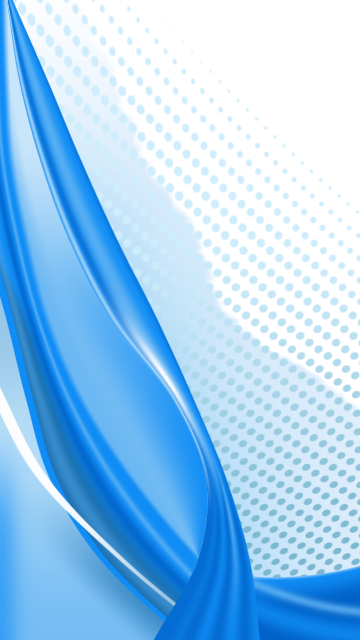
This background is drawn by a Shadertoy shader. Its source:

```glsl
const vec3 WHITE = vec3(1.0);
const vec3 MIST = vec3(0.89, 0.94, 0.99);
const vec3 PALE = vec3(0.72, 0.87, 0.97);
const vec3 SKY = vec3(0.38, 0.70, 0.95);
const vec3 AZURE = vec3(0.06, 0.55, 0.96);
const vec3 COBALT = vec3(0.0, 0.38, 0.78);
const vec3 STEEL = vec3(0.09, 0.42, 0.67);
const vec3 DOT_LIGHT = vec3(0.81, 0.93, 0.99);
const vec3 DOT_DEEP = vec3(0.48, 0.72, 0.81);
const float DOT_RADIUS = 0.0128;
const vec2 DOT_ORIGIN = vec2(0.5, 0.559);
const mat2 DOT_LATTICE = mat2(0.0255, 0.0235, 0.0486, -0.0235);

// Horizontal positions of each curve, at nine even steps from top to bottom
const float RIBBON_RIGHT[9] = float[9](.035, .132, .225, .326, .438, .539, .630, .694, .722);
const float RIBBON_LEFT[9] = float[9](.019, .053, .111, .192, .308, .481, .572, .549, .428);
const float FOLD_RIGHT[9] = float[9](.012, .019, .032, .074, .132, .227, .370, .556, .787);
const float FOLD_LEFT[9] = float[9](-.14, -.10, -.07, -.032, .028, .083, .150, .289, .521);
const float WHITE_STRAND[9] = float[9](-.3, -.25, -.2, -.15, -.09, .0, .123, .340, .606);
const float MIST_EDGE[9] = float[9](.22, .32, .41, .555, .655, .97, 1.3, 1.3, 1.3);

// Catmull-Rom interpolation of nine knots
float spline(float k[9], float s) {
    float u = clamp(s, 0.0, 0.9999) * 8.0;
    int i = int(u);
    float f = fract(u);
    float b = k[i], c = k[i + 1];
    float a = i > 0 ? k[i - 1] : 2.0 * b - c;
    float d = i < 7 ? k[i + 2] : 2.0 * c - b;
    return b + 0.5 * f * (c - a + f * (2.0 * a - 5.0 * b + 4.0 * c - d
             + f * (3.0 * (b - c) + d - a)));
}

float cover(float d) { return clamp(0.5 + d / max(fwidth(d), 1e-5), 0.0, 1.0); }

float bump(float x, float center, float width) {
    float d = (x - center) / width;
    return exp(-d * d);
}

vec2 hashGradient(vec2 p) {
    float h = fract(sin(dot(p, vec2(127.1, 311.7))) * 43758.5);
    return vec2(cos(6.2832 * h), sin(6.2832 * h));
}

float gradientNoise(vec2 p) {
    vec2 i = floor(p), f = fract(p), u = f * f * (3.0 - 2.0 * f), e = vec2(1, 0);
    float a = dot(hashGradient(i), f);
    float b = dot(hashGradient(i + e), f - e);
    float c = dot(hashGradient(i + e.yx), f - e.yx);
    float d = dot(hashGradient(i + 1.0), f - 1.0);
    return mix(mix(a, b, u.x), mix(c, d, u.x), u.y);
}

// Misty backdrop with a receding lattice of dots
vec3 backdrop(vec2 p, float s, float ribbon) {
    float ragged = 0.018 * gradientNoise(p * 32.0) + 0.03 * gradientNoise(p * 9.0);
    float edge = spline(MIST_EDGE, s) + ragged - p.x;
    float nearRibbon = exp(-max(p.x - ribbon, 0.0) * 5.0);
    vec3 mist = mix(MIST, PALE, nearRibbon * smoothstep(0.0, 0.45, s));
    float strength = smoothstep(-0.1, 0.35, s) * smoothstep(-0.012, 0.02, edge);
    vec3 col = mix(WHITE, mist, strength);

    vec2 warped = vec2(p.x, p.y * (0.75 + 0.27 * p.y)) - DOT_ORIGIN;
    vec2 cell = inverse(DOT_LATTICE) * warped;
    vec2 offset = DOT_LATTICE * (cell - round(cell));
    offset.y += mix(-0.25, 0.5, s) * offset.x;
    float size = smoothstep(0.04, -0.5, p.x - 0.555 - 1.1 * (p.y - 0.116));
    float radius = DOT_RADIUS * sqrt(size);
    float blur = 1.2 / iResolution.x;
    float dotMask = smoothstep(blur, -blur, length(offset * vec2(1.1, 0.95)) - radius);
    vec3 dotColor = mix(DOT_LIGHT, DOT_DEEP, smoothstep(0.35, 0.9, s));
    return mix(col, dotColor, dotMask * smoothstep(0.0, 0.15, size));
}

// Low wave in the right corner
vec3 cornerWave(vec2 uv, float s, vec3 col) {
    float k = (uv.x - 0.76) / 0.24;
    float depth = s - 0.902 + 0.018 * k * k;
    vec3 wave = mix(AZURE, COBALT, smoothstep(0.0, 0.05, depth));
    wave = mix(wave, SKY, 0.8 * bump(depth, 0.022 + 0.05 * k, 0.008));
    wave = mix(wave, AZURE, 0.8 * bump(depth, 0.06 + 0.05 * k, 0.018));
    wave = mix(wave, PALE, 0.6 * bump(depth, 0.0, 0.003));
    return mix(col, wave, cover(depth));
}

// Sheer cloth left of the main ribbon
vec3 innerCloth(vec2 uv, float s, float left, float right) {
    float foldL = spline(FOLD_LEFT, s), foldR = spline(FOLD_RIGHT, s);
    float t = clamp((uv.x - foldR) / max(left - foldR, 0.01), 0.0, 1.0);
    vec3 col = mix(mix(PALE, MIST, 0.4), mix(SKY, PALE, 0.25), smoothstep(0.2, 0.5, s));
    col = mix(col, AZURE, smoothstep(0.25, 1.0, t) * smoothstep(0.35, 0.75, s) * 0.95);
    col = mix(col, SKY, 0.6 * smoothstep(0.5, 0.0, t) * smoothstep(0.1, 0.3, s));

    float f = (uv.x - foldL) / (foldR - foldL);
    vec3 fold = mix(STEEL, AZURE, smoothstep(0.3, 0.65, f + 0.5 * smoothstep(0.55, 0.3, s)));
    fold = mix(fold, COBALT, 0.8 * bump(f, 0.56, 0.09));
    fold = mix(fold, SKY, 0.75 * bump(f, 0.76, 0.05) + 0.45 * bump(f, 0.2, 0.12));
    col = mix(col, fold, smoothstep(0.012, -0.012, uv.x - foldR));

    vec3 veil = mix(mix(PALE, STEEL, 0.2), PALE, smoothstep(0.5, 0.7, s));
    veil = mix(veil, SKY, smoothstep(0.65, 1.0, s) * 0.75);
    veil = mix(veil, AZURE, 0.6 * bump(uv.x, 0.0, 0.05) * smoothstep(0.65, 0.85, s));
    veil = mix(veil, STEEL, 0.6 * smoothstep(0.16, 0.0, foldL - uv.x) * smoothstep(0.75, 0.95, s));
    col = mix(col, veil, cover(foldL - uv.x));
    col = mix(col, AZURE, cover(0.010 - abs(uv.x - foldL)));

    float strandWidth = mix(0.017, 0.008, smoothstep(0.0, 0.4, uv.x));
    float strand = cover(strandWidth - abs(uv.x - spline(WHITE_STRAND, s)));
    return mix(col, WHITE, strand * mix(0.95, 0.5, smoothstep(0.2, 0.5, uv.x)));
}

// Glossy ribbon that sweeps from the top and twists near the bottom
vec3 mainRibbon(float t, float s) {
    vec3 col = mix(AZURE, SKY, 0.85 * bump(t, 0.52, 0.2));
    col = mix(col, COBALT, 0.6 * bump(t, 0.24, 0.09) + 0.45 * smoothstep(0.85, 1.0, t));
    col = mix(col, PALE, 0.8 * bump(t, 0.08, 0.06));
    float twist = smoothstep(0.68, 0.82, s);
    float streaks = 0.5 + 0.5 * sin(t * 24.0 + 3.0 * s);
    vec3 folds = mix(COBALT, AZURE, 0.25 + 0.6 * streaks * smoothstep(0.0, 0.5, t));
    folds = mix(folds, SKY, 0.7 * bump(t, 0.72, 0.06) * smoothstep(1.0, 0.8, s));
    col = mix(col, folds, twist);
    return mix(col, WHITE, bump(t, 0.32, 0.17) * bump(s, 0.59, 0.09));
}

void mainImage(out vec4 fragColor, in vec2 fragCoord) {
    vec2 uv = fragCoord / iResolution.xy;
    float s = 1.0 - uv.y;
    vec2 p = vec2(uv.x, s * iResolution.y / iResolution.x);
    float left = spline(RIBBON_LEFT, s), right = spline(RIBBON_RIGHT, s);

    vec3 col = cornerWave(uv, s, backdrop(p, s, right));
    col = mix(col, innerCloth(uv, s, left, right), cover(left - uv.x));
    float t = (uv.x - left) / (right - left);
    float ribbon = cover(uv.x - left) * cover(right - uv.x);
    col = mix(col, mainRibbon(t, s), ribbon);
    fragColor = vec4(col, 1.0);
}
```
